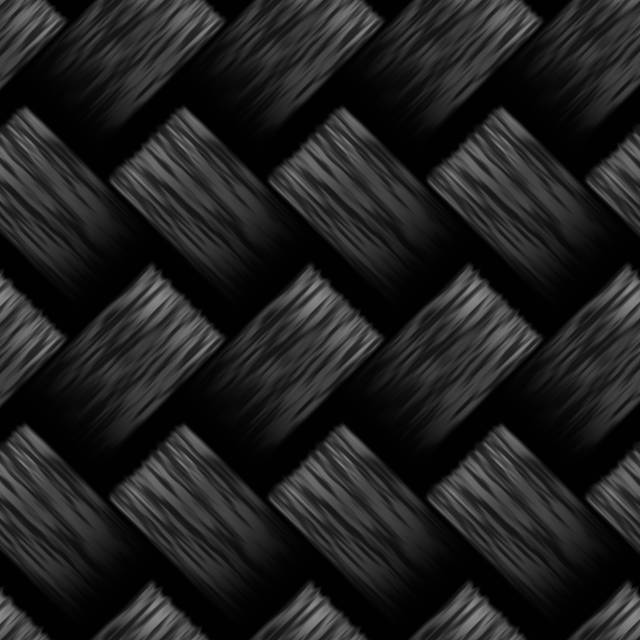
A three.js fragment shader for this pattern:

```glsl
varying vec2 vUv;

#define STRAND_PITCH 0.124
#define FALLING_CORNER vec2(0.2826, 0.1536)
#define RISING_CORNER vec2(0.4883, 0.4010)
#define BODY_TONE 0.215
#define GLOSS_TONE 0.23
#define FADE_START 0.85
#define FADE_END 1.72
#define EDGE_SOFTNESS 0.055
#define FIBRE_COUNT 30.0
#define FIBRE_CONTRAST 0.85

float hash(vec2 p) {
  return fract(sin(dot(p, vec2(127.1, 311.7))) * 43758.5453);
}

float noise(vec2 p) {
  vec2 cell = floor(p);
  vec2 f = fract(p);
  f = f * f * (3.0 - 2.0 * f);
  float low = mix(hash(cell), hash(cell + vec2(1.0, 0.0)), f.x);
  float high = mix(hash(cell + vec2(0.0, 1.0)), hash(cell + vec2(1.0, 1.0)), f.x);
  return mix(low, high, f.y);
}

// Thin streaks stretched along the strand
float fibres(float along, float across, float seed) {
  float coarse = noise(vec2(across * FIBRE_COUNT, along * 3.0 + seed));
  float fine = noise(vec2(across * FIBRE_COUNT * 1.8 + 9.0, along * 6.0 + seed));
  return smoothstep(0.2, 0.72, 0.6 * coarse + 0.4 * fine);
}

// Brightness of one diagonal set of strands; p is measured from a top corner
float strands(vec2 p, float seed) {
  float along = 0.5 * (p.x + p.y);
  float across = 0.5 * (p.y - p.x);

  // Fold the staggered lattice onto a single strand
  float index = floor(across);
  across -= index;
  along = mod(along + index, 4.0);

  // Frayed lit end and soft sides
  float fray = 0.05 * noise(vec2(across * FIBRE_COUNT, seed));
  float mask = smoothstep(0.0, 0.07, along - fray);
  mask *= smoothstep(0.0, EDGE_SOFTNESS, across);
  mask *= smoothstep(0.0, EDGE_SOFTNESS, 1.0 - across);

  // Tail sinks under the next row, with a shadow from the neighbouring strand
  float tail = 1.0 - smoothstep(FADE_START, FADE_END, along);
  float shadow = smoothstep(0.8, 1.3, along) * (1.0 - smoothstep(0.0, 0.25, across));

  // Highlight near the lit end, strongest in two bands across the strand
  float bands = exp(-pow((across - 0.25) / 0.16, 2.0)) + exp(-pow((across - 0.83) / 0.15, 2.0));
  float gloss = smoothstep(0.0, 0.2, along) * (1.0 - smoothstep(0.22, 0.65, along));
  gloss *= 0.5 + 0.5 * bands;

  float tone = BODY_TONE * tail * (1.0 - 0.5 * shadow) + GLOSS_TONE * gloss;
  float grain = 1.2 - FIBRE_CONTRAST * (1.0 - fibres(along, across, seed));
  return tone * grain * mask;
}

void main() {
  vec2 p = vec2(vUv.x, 1.0 - vUv.y);
  vec2 falling = (p - FALLING_CORNER) / STRAND_PITCH;
  vec2 rising = (p - RISING_CORNER) / STRAND_PITCH;
  rising.x = -rising.x;

  float shade = max(strands(falling, 3.0), strands(rising, 41.0));
  gl_FragColor = vec4(vec3(shade + 0.005), 1.0);
}
```
